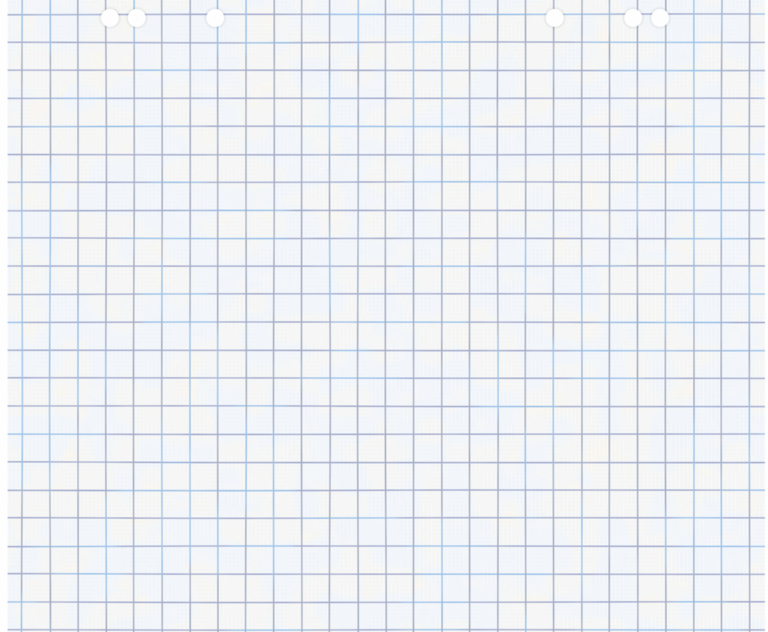
Give the GLSL for this pattern, as a Shadertoy shader.

```glsl
// Sheet of squared notepaper with punched holes along the top edge.
// Coordinates are counted in grid squares; ink lines are distances to the
// nearest grid line, and value noise varies the paper tint and ink hue.

float hash(vec2 p) {
    vec3 q = fract(p.xyx * vec3(0.1031, 0.1030, 0.0973));
    q += dot(q, q.yzx + 33.33);
    return fract((q.x + q.y) * q.z);
}

float noise(vec2 p) {
    vec2 i = floor(p), f = fract(p);
    f = f * f * (3.0 - 2.0 * f);
    return mix(mix(hash(i), hash(i + vec2(1, 0)), f.x),
               mix(hash(i + vec2(0, 1)), hash(i + vec2(1, 1)), f.x), f.y);
}

// Coverage of a ruled line; along is the position on it, across is in squares.
float ruledLine(float across, float along, float seed, float pixel) {
    float id = floor(across + 0.5);
    float wobble = 0.04 * (noise(vec2(along * 0.12, id * 5.0 + seed)) - 0.5);
    float d = abs(across - id + wobble);
    float strength = 0.82 + 0.18 * noise(vec2(along * 1.3, id * 3.0 + seed));
    return strength * (1.0 - smoothstep(0.028 - pixel, 0.028 + pixel, d));
}

// Violet-grey ink that turns sky blue along some stretches of a line.
vec3 inkColor(vec3 base, float across, float along, float seed) {
    float id = floor(across + 0.5);
    float blue = smoothstep(0.62, 0.8, noise(vec2(along * 0.32, id * 7.0 + seed)));
    return mix(base, vec3(0.62, 0.78, 0.93), 0.85 * blue);
}

// Mottled paper with faint stripes beside the ruling in scattered blocks.
vec3 paperColor(vec2 p) {
    float cool = smoothstep(0.38, 0.62, noise(p * 1.1 + 17.0));
    vec3 color = mix(vec3(0.962, 0.966, 0.961), vec3(0.949, 0.964, 0.982), cool);
    float warm = smoothstep(0.78, 0.95, noise(p * 1.75 + 61.0));
    color += warm * vec3(0.014, 0.0, -0.014);
    vec2 block = floor(p * 1.75);
    vec2 striped = step(0.65, vec2(hash(block + 5.0), hash(block + 91.0)));
    vec2 stripes = striped * cos(p * 44.0);
    color += 0.006 * (stripes.x + 0.6 * stripes.y);
    return color + 0.006 * (noise(p * 9.0) - 0.5);
}

// Signed distance to the nearest hole; the row mirrors about the sheet's middle.
float holeDistance(vec2 p) {
    vec2 q = vec2(abs(p.x - 13.755), p.y - 21.94);
    float d = 1e3;
    for (int i = 0; i < 3; i++) {
        float x = i < 2 ? 9.83 - 0.96 * float(i) : 6.065;
        d = min(d, length(q - vec2(x, 0.0)) - 0.32);
    }
    return d;
}

void mainImage(out vec4 fragColor, in vec2 fragCoord) {
    float pixel = 22.58 / iResolution.y;
    vec2 p = fragCoord * pixel;
    vec2 grid = p - vec2(0.785, 0.065);

    vec3 color = paperColor(p);

    // Ruling
    vec3 rowInk = inkColor(vec3(0.65, 0.68, 0.81), grid.y, p.x, 40.0);
    vec3 columnInk = inkColor(vec3(0.65, 0.68, 0.76), grid.x, p.y, 11.0);
    color = mix(color, rowInk, ruledLine(grid.y, p.x, 23.0, pixel));
    color = mix(color, columnInk, ruledLine(grid.x, p.y, 71.0, pixel));

    // Punched holes with a soft shaded rim
    float hole = holeDistance(p);
    color *= 1.0 - 0.06 * (1.0 - smoothstep(0.0, 0.08 + pixel, abs(hole)));
    color = mix(color, vec3(0.995), 1.0 - smoothstep(-pixel, pixel, hole));

    // White backing beyond the side edges
    float outside = abs(p.x - 13.8) - 13.53;
    color = mix(color, vec3(0.995), smoothstep(-pixel, pixel, outside));

    fragColor = vec4(color, 1.0);
}
```
